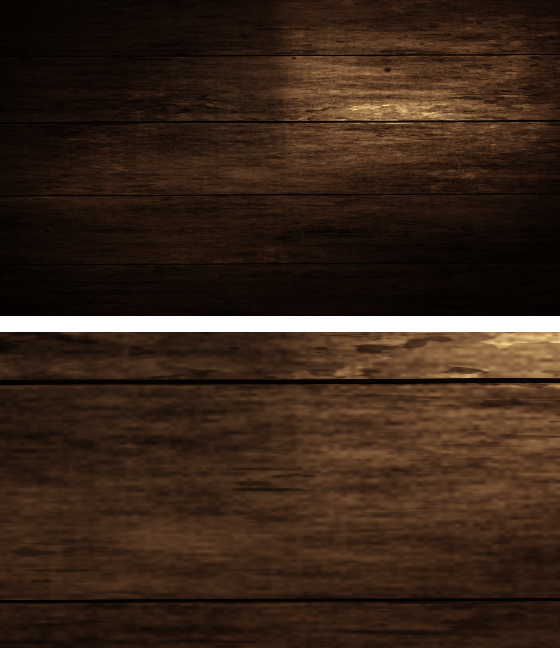
Top, the full canvas; bottom, a detail of the centre.
Write a WebGL 2 fragment shader that draws this texture.

```glsl
#version 300 es
precision highp float;
// Five dark, weathered horizontal boards under a warm off-centre glow.
// Stretched value noise makes the grain, thresholded noise the wear and
// cracks, and distance to four slightly tilted seams makes the gaps.
uniform vec2 u_resolution;
out vec4 outColor;

const vec4 SEAM_HEIGHTS = vec4(0.162, 0.380, 0.611, 0.821);
const vec4 SEAM_HALF_WIDTHS = vec4(0.0014, 0.0016, 0.0025, 0.0016);
const float SEAM_TILT = 0.0037;
const int KNOT_COUNT = 7;

float hash(vec2 p) {
  return fract(sin(dot(mod(p, 289.0), vec2(127.1, 311.7))) * 43758.5453);
}

float noise(vec2 p) {
  vec2 cell = floor(p);
  vec2 f = fract(p);
  f = f * f * (3.0 - 2.0 * f);
  float low = mix(hash(cell), hash(cell + vec2(1.0, 0.0)), f.x);
  float high = mix(hash(cell + vec2(0.0, 1.0)), hash(cell + vec2(1.0)), f.x);
  return mix(low, high, f.y);
}

float fbm(vec2 p) {
  float sum = 0.0;
  float weight = 0.533;
  for (int i = 0; i < 4; i++) {
    sum += weight * noise(p);
    p = p * 2.03 + vec2(17.3, 9.1);
    weight *= 0.5;
  }
  return sum;
}

float glow(vec2 uv, vec2 center, vec2 spread) {
  vec2 d = (uv - center) / spread;
  return exp(-dot(d, d));
}

// Wide dim light plus a bright pool on the right, cut by an old stain edge.
float lighting(vec2 uv) {
  float pool = glow(uv, vec2(0.72, 0.69), vec2(0.33, 0.25));
  float fill = glow(uv, vec2(0.34, 0.46), vec2(0.44, 0.32));
  float edge = uv.x + 0.06 * (fbm(uv * vec2(5.0, 24.0)) - 0.5);
  float upper = smoothstep(0.35, 0.62, uv.y);
  float stain = upper * (1.0 - smoothstep(0.48, 0.53, edge));
  float vignette = smoothstep(-0.12, 0.20, uv.x) * smoothstep(1.14, 0.90, uv.x);
  return (0.036 + 0.38 * pool * (1.0 - 0.5 * stain) + 0.115 * fill) * mix(0.4, 1.0, vignette);
}

// Relative brightness of the wood: broad blotches, long grain, fine fibres.
float woodGrain(vec2 p) {
  p.y += 0.008 * noise(p * vec2(2.0, 6.0));
  float blotch = fbm(p * vec2(2.0, 8.0)) - 0.5;
  float grain = fbm(p * vec2(4.0, 65.0)) - 0.5;
  float fibre = noise(p * vec2(36.0, 240.0)) - 0.5;
  float pores = noise(p * vec2(150.0, 270.0)) - 0.5;
  return max(0.2, 1.0 + 1.3 * blotch + 0.9 * grain + 0.4 * fibre + 0.36 * pores);
}

// Pale, rubbed flecks gathered in worn areas.
float wear(vec2 p) {
  float area = smoothstep(0.46, 0.68, fbm(p * vec2(2.6, 9.0) + 31.0));
  float fleck = smoothstep(0.53, 0.66, fbm(p * vec2(26.0, 100.0) + 7.0));
  return area * fleck;
}

// Thin dark splits that run along the grain, and short scattered chips.
float cracks(vec2 p) {
  float streak = smoothstep(0.64, 0.74, fbm(p * vec2(5.0, 105.0) + 53.0));
  float chip = smoothstep(0.63, 0.72, fbm(p * vec2(20.0, 95.0) + 77.0));
  float area = smoothstep(0.38, 0.62, noise(p * vec2(3.0, 13.0) + 4.0));
  return max(streak, chip) * mix(0.2, 1.0, area);
}

float knots(vec2 p, float aspect) {
  float dark = 0.0;
  for (int i = 0; i < KNOT_COUNT; i++) {
    float id = float(i) + 1.0;
    vec2 center = vec2(aspect * hash(vec2(id, 2.7)), hash(vec2(id, 8.3)));
    float radius = mix(0.005, 0.012, hash(vec2(id, 5.1)));
    float rough = 0.7 * (noise(p * 95.0) - 0.5);
    float d = length((p - center) * vec2(0.75, 1.3)) / radius + rough;
    dark = max(dark, 1.0 - smoothstep(0.3, 1.5, d));
  }
  return dark;
}

// Brown ramp: brighter wood is less saturated.
vec3 woodColor(float tone, float grey) {
  vec3 warm = vec3(1.0, 0.5 + 0.4 * tone, 0.28 + 0.32 * tone);
  return tone * mix(warm, vec3(0.92, 0.65, 0.43), grey);
}

void main() {
  vec2 uv = gl_FragCoord.xy / u_resolution;
  float aspect = u_resolution.x / u_resolution.y;
  float pixel = 1.0 / u_resolution.y;
  vec2 p = vec2(uv.x * aspect, uv.y);

  // Seams: board number, dark gap, soft shade and the lit lip below.
  float board = 0.0, gap = 0.0, shade = 0.0, lip = 0.0;
  for (int i = 0; i < 4; i++) {
    float wobble = 0.001 * (noise(vec2(p.x * 9.0, float(i) * 7.0)) - 0.5);
    float d = p.y - SEAM_HEIGHTS[i] - SEAM_TILT * p.x - wobble;
    float halfWidth = SEAM_HALF_WIDTHS[i];
    board += step(0.0, d);
    gap = max(gap, 1.0 - smoothstep(halfWidth - 0.4 * pixel, halfWidth + 0.6 * pixel, abs(d)));
    shade = max(shade, exp(-abs(d) / 0.003));
    lip = max(lip, exp(-pow((d + halfWidth + 0.003) / 0.0016, 2.0)));
  }

  // Each board takes its own piece of the noise and its own tone.
  vec2 boardPoint = p + vec2(board * 2.37, board * 0.83);
  float tone = lighting(uv) * woodGrain(boardPoint);
  tone *= mix(0.96, 1.1, hash(vec2(board, 3.9)));
  tone *= 1.0 + 0.45 * wear(boardPoint);
  tone *= 1.0 - 0.42 * cracks(boardPoint);
  tone *= 1.0 - 0.75 * knots(p, aspect);
  tone *= (1.0 - 0.2 * shade) * (1.0 + 0.6 * lip * noise(p * vec2(30.0, 5.0)));

  float grey = 0.4 * glow(uv, vec2(0.42, 0.64), vec2(0.17, 0.25));
  vec3 color = woodColor(tone, grey);
  outColor = vec4(mix(color, vec3(0.012, 0.008, 0.006), 0.95 * gap), 1.0);
}
```
